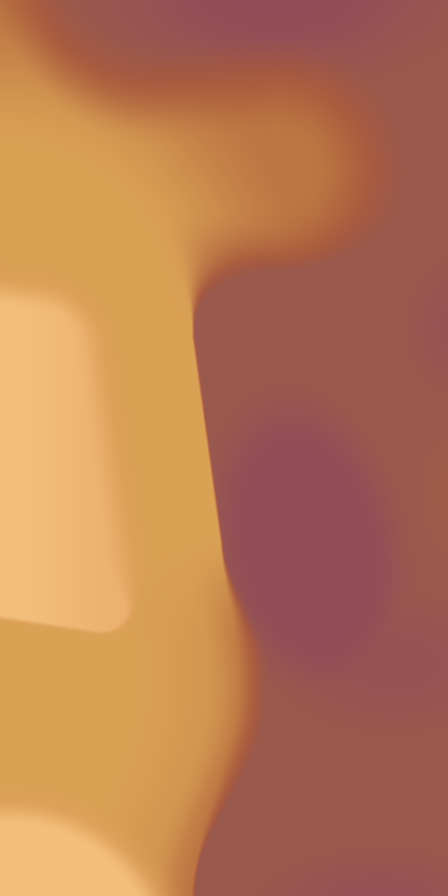
Write a WebGL 1 fragment shader that draws this background.

```glsl
precision highp float;
// Soft molten gold flowing over mauve, with a curled upper lobe and peach glows.
uniform vec2 u_resolution;

const vec3 BROWN  = vec3(0.60, 0.35, 0.30);
const vec3 PLUM   = vec3(0.57, 0.30, 0.34);
const vec3 RUST   = vec3(0.66, 0.35, 0.24);
const vec3 ORANGE = vec3(0.74, 0.46, 0.26);
const vec3 GOLD   = vec3(0.85, 0.63, 0.33);
const vec3 AMBER  = vec3(0.89, 0.64, 0.38);
const vec3 PEACH  = vec3(0.95, 0.75, 0.48);

// Smoothstep that falls from one to zero.
float fall(float a, float b, float x) {
  return 1.0 - smoothstep(a, b, x);
}

float smoothMax(float a, float b, float k) {
  float h = max(k - abs(a - b), 0.0) / k;
  return max(a, b) + 0.25 * k * h * h;
}

float capsule(vec2 p, vec2 a, vec2 b, float radius) {
  vec2 ab = b - a;
  float t = clamp(dot(p - a, ab) / dot(ab, ab), 0.0, 1.0);
  return length(p - a - ab * t) - radius;
}

float roundBox(vec2 p, vec2 halfSize, float radius) {
  vec2 q = abs(p) - halfSize + radius;
  return length(max(q, 0.0)) + min(max(q.x, q.y), 0.0) - radius;
}

// Elliptical glow: full inside the core, gone at the unit rim.
float glow(vec2 p, vec2 center, vec2 radii, float core) {
  return fall(core, 1.0, length((p - center) / radii));
}

// Right-hand rim of the gold body at height y.
float bodyEdge(float y) {
  float x = 0.432 + 0.137 * (1.25 - clamp(y, 0.79, 1.25));
  x += 0.067 * fall(0.50, 0.80, y);
  x -= 0.130 * fall(0.0, 0.45, y);
  return x - 0.40 * smoothstep(1.40, 2.10, y);
}

// Depth inside the gold shape, negative outside.
float goldDepth(vec2 p) {
  float lobe = -capsule(p, vec2(0.20, 1.60), vec2(0.62, 1.62), 0.18);
  return smoothMax(bodyEdge(p.y) - p.x, lobe, 0.15);
}

// Blur of the rim: wide in the lobe, crisp along the middle.
float rimBlur(float y) {
  float lower = smoothstep(0.05, 0.35, y) * fall(0.50, 0.78, y);
  return 0.004 + 0.085 * smoothstep(1.27, 1.55, y) + 0.026 * lower;
}

vec3 mauveGround(vec2 p) {
  vec2 leaned = p + vec2(0.14 * (p.y - 0.78), 0.0);
  float plum = glow(leaned, vec2(0.69, 0.78), vec2(0.25, 0.40), 0.50);
  plum = max(plum, glow(p, vec2(0.62, 2.02), vec2(0.52, 0.26), 0.15));
  plum = max(plum, 0.6 * glow(p, vec2(1.03, 1.27), vec2(0.16, 0.20), 0.1));
  plum = max(plum, 0.6 * glow(p, vec2(0.88, 0.52), vec2(0.34, 0.20), 0.1));
  plum = max(plum, 0.7 * glow(p, vec2(0.85, -0.02), vec2(0.34, 0.16), 0.1));
  vec3 color = mix(BROWN, PLUM, plum);
  float ember = glow(p, vec2(1.04, 0.90), vec2(0.13, 0.18), 0.1);
  return mix(color, vec3(0.63, 0.36, 0.28), ember);
}

vec3 goldBody(vec2 p, float depth) {
  // Gold cools to orange through the lobe and beside the lower rim.
  float reach = length(vec2(p.x, max(p.y - 1.30, 0.0)));
  float lobeShade = smoothstep(0.36, 0.72, reach) * smoothstep(1.25, 1.45, p.y);
  float lowerZone = fall(0.52, 0.82, p.y + 0.25 * (0.49 - p.x));
  float lowerShade = lowerZone * (0.65 * fall(0.0, 0.10, depth)
                                + 0.35 * fall(0.0, 0.28, depth));
  vec3 color = mix(GOLD, ORANGE, max(lobeShade, lowerShade));

  // Upper peach pane, leaning, with a crisp lower rim.
  vec2 q = vec2(p.x + 0.14 * (p.y - 0.97), p.y + 0.15 * p.x - 0.99);
  float pane = roundBox(q, vec2(0.25, 0.37), 0.09);
  float paneBlur = mix(0.008, 0.05, smoothstep(0.60, 0.76, p.y));
  color = mix(color, AMBER, 0.8 * fall(-paneBlur, 1.4 * paneBlur, pane));
  vec3 paneColor = mix(PEACH, vec3(0.92, 0.69, 0.43), smoothstep(0.0, 0.30, p.x));
  color = mix(color, paneColor, fall(-paneBlur, 0.5 * paneBlur, pane));

  // Lower peach dome.
  float dome = length(p - vec2(0.02, -0.17)) - 0.37;
  color = mix(color, AMBER, 0.7 * fall(-0.02, 0.06, dome));
  return mix(color, PEACH, fall(-0.045, 0.015, dome));
}

void main() {
  vec2 p = gl_FragCoord.xy / u_resolution * vec2(1.0, 2.0);
  float depth = goldDepth(p);
  float blur = rimBlur(p.y);

  // Mauve warms to rust at the rim, then turns to gold.
  vec3 color = mix(mauveGround(p), RUST, smoothstep(-1.4 * blur, 0.0, depth));
  color = mix(color, goldBody(p, depth), smoothstep(-0.6 * blur, 1.2 * blur, depth));
  gl_FragColor = vec4(color, 1.0);
}
```
